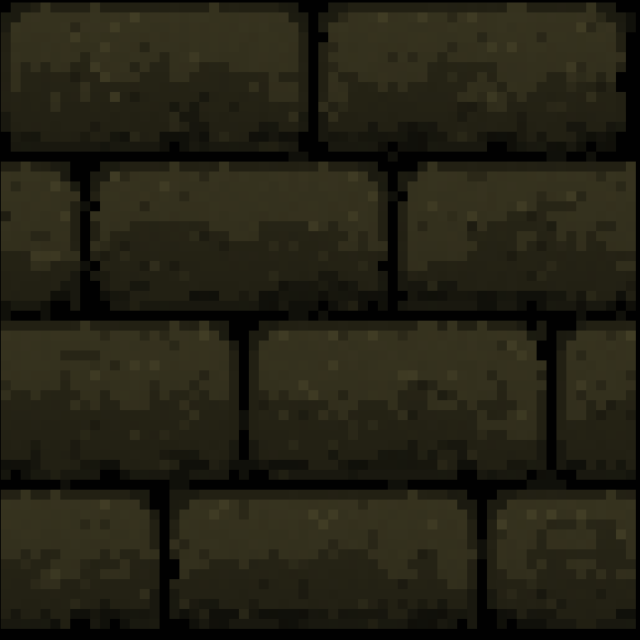
Write a three.js fragment shader that draws this texture.

```glsl
// Four courses of dark olive bricks in running bond, on a coarse 64 x 64 grid of square cells.
// Each cell takes a flat tone from its place in its brick, cellular noise and a hash;
// neighbouring cells are blended over a thin band so that their edges stay smooth.
varying vec2 vUv;

float hash(vec2 p) {
  vec3 q = fract(p.xyx * vec3(0.1031, 0.1030, 0.0973));
  q += dot(q, q.yzx + 33.33);
  return fract((q.x + q.y) * q.z);
}

// Distance to the nearest scattered point
float cellular(vec2 p) {
  vec2 base = floor(p);
  float nearest = 2.0;
  for (int j = -1; j <= 1; j++) {
    for (int i = -1; i <= 1; i++) {
      vec2 site = base + vec2(float(i), float(j));
      vec2 point = site + vec2(hash(site + 17.0), hash(site + 71.0));
      nearest = min(nearest, distance(p, point));
    }
  }
  return nearest;
}

// Course layout: top, height, first joint, joint spacing, all in cells
vec4 courseAt(float y) {
  if (y < 16.0) return vec4(0.0, 15.0, -1.0, 32.0);
  if (y < 32.0) return vec4(16.0, 15.0, 8.0, 31.0);
  if (y < 49.0) return vec4(32.0, 16.0, 24.0, 31.0);
  return vec4(49.0, 14.0, 16.0, 32.0);
}

vec3 cellColour(vec2 cell) {
  vec3 mortar = vec3(0.004, 0.004, 0.003);
  vec3 shade = vec3(0.098, 0.095, 0.058);
  vec3 stone = vec3(0.152, 0.143, 0.086);
  vec3 light = vec3(0.204, 0.191, 0.116);

  // Outer border
  if (cell.x < 0.0 || cell.x > 63.0 || cell.y < 0.0 || cell.y > 62.0) return mortar;

  vec4 course = courseAt(cell.y);
  float across = mod(cell.x - course.z, course.w);
  float down = cell.y - course.x;
  float side = min(across - 1.0, course.w - 1.0 - across);
  float bottom = course.y - 1.0 - down;
  float depth = down / course.y;
  float grain = hash(cell + 5.0);
  float wear = cellular(cell / 4.5 + 31.0);

  // Joints, bridged by dirt in worn places
  if (across < 0.5 || bottom < -0.5) {
    return wear < 0.2 ? shade * 0.65 : mortar;
  }

  // Rounded corners and chipped rims
  float rim = min(side, min(down, bottom));
  float corner = side + min(down, bottom);
  if (corner < 0.5 && grain > 0.25) return mortar;
  if (corner < 1.5 && grain > 0.8) return mortar;
  if (min(side, bottom) < 0.5 && wear < 0.17) return mortar;

  // Ragged blotches: lit top and flanks, shaded foot
  float blotch = cellular(cell / vec2(5.0, 3.2)) - 0.5;
  float wave = sin(cell.x * 0.31 + cell.y * 0.17) + sin(cell.x * 0.13 - cell.y * 0.4 + 2.0);
  float ragged = depth + 0.4 * blotch + 0.06 * wave + 0.16 * (grain - 0.5);
  float litDepth = 0.4 + 0.2 * exp(-0.3 * side);
  vec3 colour = stone * mix(1.06, 0.84, depth);
  if (ragged < litDepth) colour = light * mix(1.04, 0.9, depth);
  if (ragged > 0.84) colour = shade * mix(1.2, 0.85, depth);

  // Dim rim, deepest at the foot and in the corners
  if (rim < 0.5 && grain > 0.12) colour = mix(stone * 0.88, shade, step(0.7, depth));
  if (corner < 2.5) colour = min(colour, shade * 1.1);
  if (bottom < 1.5 && wear < 0.32) colour = shade * 0.65;

  // Stray pale and dark cells
  float speck = hash(cell + 113.0);
  if (rim > 0.5 && speck > 0.965) colour *= 1.2;
  if (rim > 0.5 && speck < 0.035) colour *= 0.8;
  return colour * (0.98 + 0.04 * grain);
}

void main() {
  vec2 position = vec2(vUv.x * 64.5 - 0.08, (1.0 - vUv.y) * 64.37 - 0.25);

  // Blend the four nearest cells across a narrow band at their borders
  vec2 centred = position - 0.5;
  vec2 cell = floor(centred);
  vec2 blend = smoothstep(0.43, 0.57, fract(centred));
  vec3 upper = mix(cellColour(cell), cellColour(cell + vec2(1.0, 0.0)), blend.x);
  vec3 lower = mix(cellColour(cell + vec2(0.0, 1.0)), cellColour(cell + 1.0), blend.x);
  gl_FragColor = vec4(mix(upper, lower, blend.y), 1.0);
}
```
